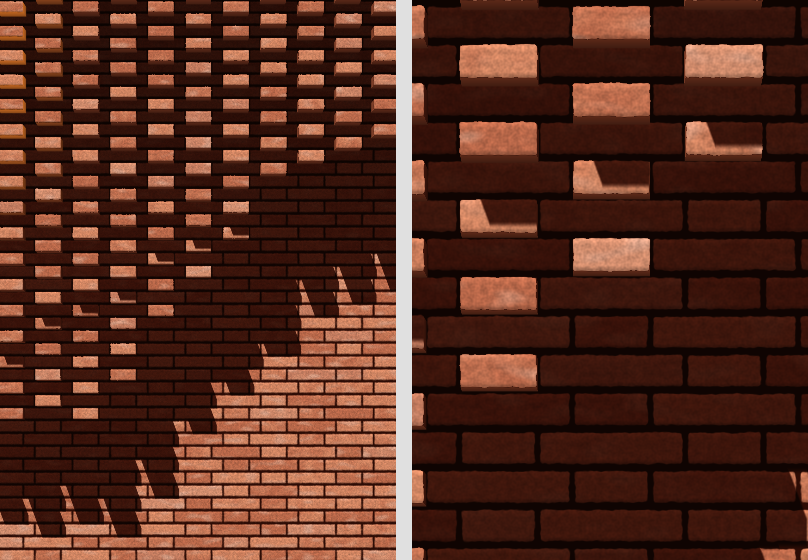
Left, the full canvas; right, a detail of the centre.
A Shadertoy shader for this texture:

```glsl
// Sunlit Flemish-bond brick wall with projecting headers that cast slanted shadows.
#define COURSES 43.4             // courses in the canvas height
#define PERIOD 5.836             // header plus stretcher, in courses
#define FIRST_HEADER 0.79        // centre of the first header
#define HEADER vec2(0.935, 0.40) // half sizes of the brick faces
#define STRETCHER vec2(1.83, 0.40)
#define SHADOW_SLOPE 0.37        // sideways drift of the shadow per course
#define LONG_REACH 11.2          // shadow lengths of the two projections
#define SHORT_REACH 9.3
#define BRICK_RED vec3(0.73, 0.41, 0.29)
#define BRICK_TAN vec3(0.83, 0.53, 0.39)
#define BRICK_PALE vec3(0.84, 0.62, 0.52)
#define MORTAR vec3(0.11, 0.03, 0.012)

float hash(vec2 p) {
    vec3 q = fract(vec3(p.xyx) * 0.1031);
    q += dot(q, q.yzx + 33.33);
    return fract((q.x + q.y) * q.z);
}

float gradNoise(vec2 p) {
    vec2 i = floor(p), f = fract(p), u = f * f * (3.0 - 2.0 * f);
    float corner[4];
    for (int k = 0; k < 4; k++) {
        vec2 o = vec2(k & 1, k >> 1);
        float a = 6.2832 * hash(i + o);
        corner[k] = dot(vec2(cos(a), sin(a)), f - o);
    }
    return mix(mix(corner[0], corner[1], u.x), mix(corner[2], corner[3], u.x), u.y);
}

float boxDistance(vec2 p, vec2 halfSize, float radius) {
    vec2 d = abs(p) - halfSize + radius;
    return length(max(d, 0.0)) + min(max(d.x, d.y), 0.0) - radius;
}

// Range of the sweep t = 0..1 along s in which p lies in the moving rectangle.
vec2 sweepRange(vec2 p, vec2 halfSize, vec2 s, out bool enteredBelow) {
    vec2 a = (p - halfSize) / s, b = (p + halfSize) / s;
    vec2 lo = min(a, b), hi = max(a, b);
    enteredBelow = lo.y > lo.x;
    return vec2(max(max(lo.x, lo.y), 0.0), min(min(hi.x, hi.y), 1.0));
}

float headerIndex(float x, float row) {
    return floor((x - FIRST_HEADER) / PERIOD - 0.5 * mod(row, 2.0) + 0.5);
}

vec2 headerCentre(float n, float row) {
    return vec2(FIRST_HEADER + PERIOD * (n + 0.5 * mod(row, 2.0)), row + 0.5);
}

// Projection of a header, given as the length of its shadow.
float reach(vec2 c) {
    float jitter = 3.0 * (hash(vec2(floor(c.x * 2.0 / PERIOD) + 3.0, 7.0)) - 0.5);
    float aboveLong = c.y - (14.9 + 0.62 * c.x + jitter);
    float aboveShort = c.y - (9.5 + 1.2 * max(c.x - 6.2, 0.0) + jitter);
    if (aboveLong > 0.0) return LONG_REACH + 0.03 * aboveLong;
    return aboveShort > 0.0 ? SHORT_REACH : 0.0;
}

// Sunlight left at a point that stands out from the wall by depth.
float sunlight(vec2 q, float depth) {
    float lit = 1.0, row = floor(q.y);
    bool below;
    for (int k = 0; k < 14; k++) {
        float r = row + float(k);
        float n = headerIndex(q.x - 2.0, r);
        for (int j = -1; j < 2; j++) {
            vec2 c = headerCentre(n + float(j), r);
            float len = reach(c) - depth;
            if (len < 0.05) continue;
            vec2 t = sweepRange(q - c, HEADER, len * vec2(SHADOW_SLOPE, -1.0), below);
            lit = min(lit, 1.0 - smoothstep(0.0, 0.2, (t.y - t.x) * len));
        }
    }
    return lit;
}

void mainImage(out vec4 fragColor, in vec2 fragCoord) {
    float px = COURSES / iResolution.y;
    vec2 q = fragCoord * px;
    float centreX = 0.5 * iResolution.x * px;
    q.y += 0.058 * max(q.y - 34.9, 0.0) - 0.856; // courses close up near the top

    // Nearest brick in the bond
    float row = floor(q.y), n = headerIndex(q.x, row);
    vec2 c = headerCentre(n, row), local = q - c;
    float depth = reach(c);
    bool isHeader = abs(local.x) < 1.03;
    float side = isHeader ? 0.0 : sign(local.x);
    vec2 p = local - vec2(side * PERIOD * 0.5, 0.0);
    vec2 halfSize = isHeader ? HEADER * (1.0 + 0.006 * depth) : STRETCHER;
    float wear = 0.035 * gradNoise(q * 3.1) + 0.025 * gradNoise(q * 8.3);
    float d = boxDistance(p, halfSize, 0.07) + wear;
    float face = 1.0 - smoothstep(-px, px, d);

    // Clay colour, stains, grain and light upper edge
    vec2 id = vec2(2.0 * n + side, row) + 11.0;
    float tone = hash(id);
    vec3 clay = mix(BRICK_RED, BRICK_TAN, smoothstep(0.1, 0.9, tone + 0.5 * gradNoise(q * 1.4)));
    float stain = smoothstep(0.0, 0.55, gradNoise(q * vec2(0.9, 2.2) + 40.0));
    clay = mix(clay, BRICK_PALE, 0.65 * stain + 0.35 * step(0.87, hash(id + 31.0)));
    clay *= 0.98 + 0.16 * gradNoise(q * 6.0) + 0.14 * gradNoise(q * 15.0);
    clay *= 1.0 + 0.14 * smoothstep(0.2, 0.4, p.y) - 0.2 * smoothstep(-0.28, -0.4, p.y);

    // Wall in sun and shade
    float lit = sunlight(q, isHeader && d < 0.0 ? depth : 0.0);
    float gloom = mix(1.0, 0.68, smoothstep(18.0, 42.0, q.y));
    vec3 shade = clay * vec3(0.30, 0.165, 0.12) * gloom;
    vec3 brick = mix(shade, clay, lit);
    vec3 joint = MORTAR * mix(0.55 * gloom, 1.6, lit);
    vec3 col = isHeader && depth > 0.0 ? joint : mix(joint, brick, face);

    // Undersides and flanks of the projecting headers
    for (int k = 1; k >= 0; k--) {
        float r = row + float(k);
        vec2 h = headerCentre(headerIndex(q.x, r), r);
        float len = reach(h);
        if (len <= 0.0) continue;
        vec2 back = len * vec2(0.0016 * (centreX - h.x), -0.001 * max(h.y - 4.0, 0.5)) + 0.0001;
        bool below;
        vec2 t = sweepRange(q - h, HEADER * (1.0 + 0.006 * len), back, below);
        float cover = smoothstep(0.0, 2.0 * px, (t.y - t.x) * length(back));
        float glow = smoothstep(6.5, 0.0, h.x) * smoothstep(22.0, 35.0, h.y);
        vec3 turned = below ? vec3(0.36, 0.16, 0.095) : vec3(0.24, 0.085, 0.045);
        if (!below && back.x < 0.0) turned = vec3(0.56, 0.28, 0.18);
        turned = mix(turned, vec3(0.78, 0.41, 0.13), glow) * (1.0 - 0.35 * t.x);
        col = mix(col, turned, cover);
    }
    if (isHeader && depth > 0.0) col = mix(col, brick, face);

    fragColor = vec4(clamp(col, 0.0, 1.0), 1.0);
}
```
